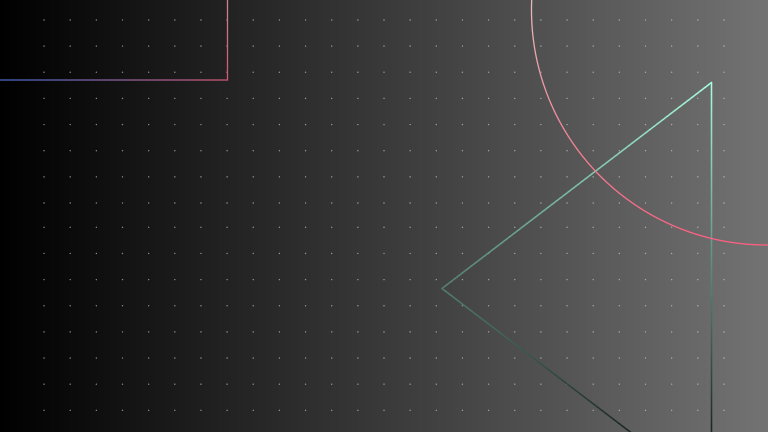
A Shadertoy shader for this background:

```glsl
// Lengths are fractions of the canvas height
const vec3 SHADE_LEFT = vec3(0.0);
const vec3 SHADE_RIGHT = vec3(0.45);

const float DOT_SPACING = 0.06053;
const float DOT_RADIUS = 0.0015;
const float DOT_ALPHA = 0.6;
const float DOT_MIRROR_Y = 0.50197;
const float DOT_FIRST_ROW = 0.02813;
const float DOT_LAST_ROW = 7.0;
const float DOT_LAST_COLUMN = 13.0;
const vec3 DOT_COLOR = vec3(0.85);

const float THIN_LINE = 0.0015;
const float BOLD_LINE = 0.0018;

const vec2 BOX_CORNER = vec2(0.5266, 0.8148);
const vec3 BOX_BLUE = vec3(0.27, 0.40, 0.78);
const vec3 BOX_ROSE = vec3(0.80, 0.34, 0.45);
const vec3 BOX_PALE = vec3(0.80, 0.52, 0.57);

const vec2 RING_CENTER = vec2(1.7743, 0.9769);
const float RING_RADIUS = 0.5440;
const vec3 RING_TOP = vec3(0.90, 0.73, 0.73);
const vec3 RING_BOTTOM = vec3(1.0, 0.37, 0.50);

const vec2 TRI_TOP = vec2(1.6470, 0.8090);
const vec2 TRI_LEFT = vec2(1.0231, 0.3322);
const vec2 TRI_BOTTOM = vec2(1.6470, -0.1435);
const vec3 TRI_MINT = vec3(0.66, 1.0, 0.87);

// Antialiased coverage of a shape thickened to the given half width
float coverage(float dist, float halfWidth) {
    return clamp((halfWidth - dist) * iResolution.y + 0.5, 0.0, 1.0);
}

float segmentDistance(vec2 p, vec2 a, vec2 b) {
    vec2 ab = b - a;
    float t = clamp(dot(p - a, ab) / dot(ab, ab), 0.0, 1.0);
    return length(p - a - ab * t);
}

// Dot rows mirrored about a horizontal line, columns about the center
float dotDistance(vec2 p, float aspect) {
    vec2 q = abs(p - vec2(0.5 * aspect, DOT_MIRROR_Y));
    q.y -= DOT_FIRST_ROW;
    vec2 cell = clamp(round(q / DOT_SPACING), vec2(0.0), vec2(DOT_LAST_COLUMN, DOT_LAST_ROW));
    return length(q - cell * DOT_SPACING);
}

// Outline of a box anchored beyond the upper left of the canvas
float boxDistance(vec2 p) {
    vec2 q = vec2(p.x - BOX_CORNER.x, BOX_CORNER.y - p.y);
    return abs(max(q.x, q.y));
}

float triangleDistance(vec2 p) {
    float d = segmentDistance(p, TRI_TOP, TRI_LEFT);
    d = min(d, segmentDistance(p, TRI_LEFT, TRI_BOTTOM));
    return min(d, segmentDistance(p, TRI_BOTTOM, TRI_TOP));
}

void mainImage(out vec4 fragColor, in vec2 fragCoord) {
    vec2 p = fragCoord / iResolution.y;
    float aspect = iResolution.x / iResolution.y;

    // Background and dots
    vec3 color = mix(SHADE_LEFT, SHADE_RIGHT, p.x / aspect);
    color = mix(color, DOT_COLOR, DOT_ALPHA * coverage(dotDistance(p, aspect), DOT_RADIUS));

    // Box
    vec3 boxColor = mix(BOX_BLUE, BOX_ROSE, clamp(p.x / BOX_CORNER.x, 0.0, 1.0));
    float rise = clamp((p.y - BOX_CORNER.y) / (1.0 - BOX_CORNER.y), 0.0, 1.0);
    boxColor = mix(boxColor, BOX_PALE, rise);
    color = mix(color, boxColor, coverage(boxDistance(p), THIN_LINE));

    // Triangle
    float mint = clamp((p.y - TRI_BOTTOM.y) / (TRI_TOP.y - TRI_BOTTOM.y), 0.0, 1.0);
    color = mix(color, TRI_MINT * mint, coverage(triangleDistance(p), BOLD_LINE));

    // Ring
    float ringBottom = RING_CENTER.y - RING_RADIUS;
    float pale = clamp((p.y - ringBottom) / (1.0 - ringBottom), 0.0, 1.0);
    float ringDistance = abs(length(p - RING_CENTER) - RING_RADIUS);
    color = mix(color, mix(RING_BOTTOM, RING_TOP, pale), coverage(ringDistance, THIN_LINE));

    fragColor = vec4(color, 1.0);
}
```
